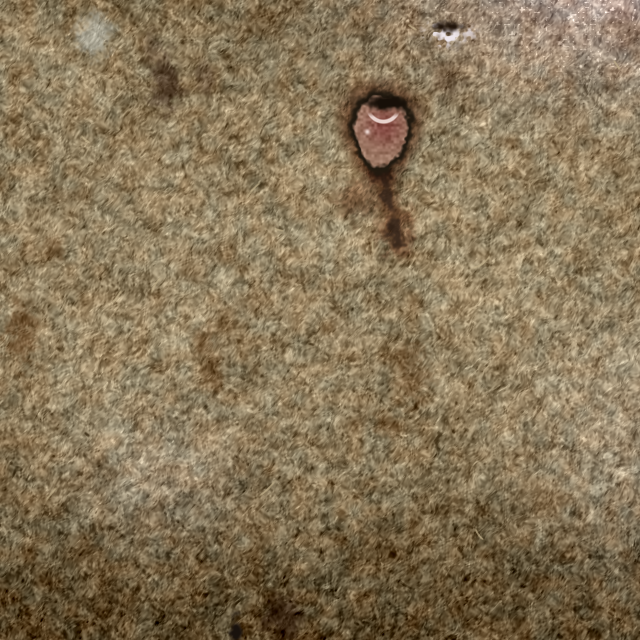
Reproduce this texture procedurally as a WebGL 1 fragment shader.

```glsl
precision highp float;
// Mottled brown glazed surface: slanted grain from stretched value noise,
// broad soft light, frayed rust stains, a glossy blister with a tail,
// a small glinting pit and a few pale curved fibres.

uniform vec2 u_resolution;

float hash(vec2 p) {
  return fract(sin(dot(p, vec2(127.1, 311.7))) * 43758.5453);
}

float noise(vec2 p) {
  vec2 i = floor(p), f = fract(p);
  f = f * f * (3.0 - 2.0 * f);
  return mix(mix(hash(i), hash(i + vec2(1, 0)), f.x),
             mix(hash(i + vec2(0, 1)), hash(i + vec2(1, 1)), f.x), f.y);
}

vec2 rotate(vec2 p, float a) {
  float c = cos(a), s = sin(a);
  return vec2(c * p.x + s * p.y, c * p.y - s * p.x);
}

// Noise around zero, drawn out along the given angle
float grain(vec2 p, float angle, vec2 freq) {
  return noise(rotate(p, angle) * freq + 37.0) - 0.5;
}

// Soft round light
float glow(vec2 p, vec2 centre, vec2 radius) {
  vec2 d = (p - centre) / radius;
  return exp(-dot(d, d));
}

// Blot with a frayed edge
float stain(vec2 p, vec2 centre, vec2 radius) {
  float fray = noise(p * 70.0) + 0.6 * noise(p * 190.0) - 0.8;
  return 1.0 - smoothstep(0.3, 1.4, length((p - centre) / radius) + 0.8 * fray);
}

float fibres(vec2 p, float px) {
  float mask = 0.0;
  for (int i = 0; i < 12; i++) {
    float k = float(i);
    vec2 centre = vec2(hash(vec2(k, 3.1)), hash(vec2(k, 8.7)));
    vec2 d = rotate(p - centre, 6.283 * hash(vec2(k, 5.3)));
    d.y += 22.0 * d.x * d.x * (hash(vec2(k, 1.9)) - 0.3);
    float reach = 0.008 + 0.012 * hash(vec2(k, 6.1));
    float line = 1.0 - smoothstep(0.0004, 0.0009 + px, abs(d.y));
    mask = max(mask, line * (1.0 - smoothstep(0.6 * reach, reach, abs(d.x))));
  }
  return mask;
}

vec3 blister(vec3 col, vec2 p, float px) {
  // Scorched halo and tail
  vec2 along = vec2(0.025, -0.11), q = p - vec2(0.596, 0.735);
  float h = clamp(dot(q, along) / dot(along, along), 0.0, 1.0);
  float fray = noise(p * 65.0) + 0.6 * noise(p * 180.0) - 0.8;
  float tail = length(q - along * h) + 0.02 * fray;
  float burn = max(1.0 - smoothstep(0.008, 0.038, tail), 0.7 * stain(p, vec2(0.565, 0.69), vec2(0.035, 0.035)));
  col = mix(col, col * vec3(0.72, 0.58, 0.5), burn);
  col = mix(col, vec3(0.2, 0.14, 0.1), 0.8 * (1.0 - smoothstep(0.0, 0.017, tail)));

  // Egg-shaped body, narrower below
  q = p - vec2(0.595, 0.793);
  vec2 egg = vec2(q.x / (1.0 + 4.0 * q.y), q.y) / vec2(0.044, 0.057);
  float r = length(egg) + 0.16 * fray;
  col = mix(col, col * vec3(0.68, 0.55, 0.48), 1.0 - smoothstep(1.1, 1.7, r));
  col = mix(col, vec3(0.13, 0.1, 0.06), 1.0 - smoothstep(1.02, 1.2, r));
  vec3 flesh = mix(vec3(0.62, 0.48, 0.4), vec3(0.52, 0.29, 0.26), glow(q, vec2(0.005, 0.01), vec2(0.03)));
  flesh += 0.2 * (noise(p * 230.0) - 0.5);
  col = mix(col, flesh, 1.0 - smoothstep(0.86, 0.99, r));

  // Dark lip and wet highlights
  col = mix(col, vec3(0.09, 0.06, 0.03), stain(p, vec2(0.608, 0.838), vec2(0.036, 0.01)));
  vec2 a = q - vec2(0.004, 0.041);
  float arc = abs(length(a) - 0.024);
  float shine = (1.0 - smoothstep(0.0015, 0.003 + px, arc)) * smoothstep(0.008, 0.018, -a.y);
  shine = max(shine, glow(q, vec2(-0.021, 0.001), vec2(0.004)));
  return mix(col, vec3(0.95, 0.88, 0.86), 0.9 * shine);
}

void main() {
  vec2 p = gl_FragCoord.xy / u_resolution;
  float px = 1.0 / min(u_resolution.x, u_resolution.y);

  // Bent grain leaning several ways, over wider irregular mottling
  vec2 g = p + 0.006 * vec2(noise(p * 55.0), noise(p * 55.0 + 31.0));
  float lean = smoothstep(0.3, 0.7, noise(p * 30.0 + 5.0));
  float fine = mix(grain(g, 0.7, vec2(130, 205)), grain(g, 1.9, vec2(130, 200)), lean);
  float tone = 0.23 * fine + 0.23 * grain(g, 1.0, vec2(240, 370));
  tone += 0.15 * grain(g, 0.5, vec2(80, 95)) + 0.1 * grain(p, 0.3, vec2(36, 42));
  tone += 0.07 * grain(p, 0.0, vec2(13, 15));
  // Sparse dark pits and light flecks
  tone -= 0.12 * smoothstep(0.74, 0.95, noise(rotate(g, 1.0) * vec2(110, 190) + 91.0));
  tone += 0.1 * smoothstep(0.76, 0.95, noise(rotate(g, 0.8) * vec2(120, 210) + 13.0));

  // Broad light: dim foot, soft sheens at the sides and upper right
  float sheen = glow(p, vec2(1.0, 1.05), vec2(0.33, 0.17));
  float haze = glow(p, vec2(0.25, 0.25), vec2(0.13, 0.1)) + glow(p, vec2(1.0, 0.29), vec2(0.16, 0.2));
  tone += 0.035 - 0.21 * (1.0 - smoothstep(0.0, 0.38, p.y)) + 0.09 * haze + 0.14 * sheen;
  tone += 0.03 * glow(p, vec2(0.5, 0.6), vec2(0.6, 0.25));
  tone -= 0.07 * glow(p, vec2(0.45, 1.0), vec2(0.4, 0.1));
  vec3 col = vec3(0.525, 0.455, 0.335) + tone * vec3(1.0, 1.0, 0.95);
  col += vec3(0.0, 0.01, 0.035) * haze + vec3(0.02, 0.01, 0.11) * sheen;
  col += sheen * 0.35 * smoothstep(0.72, 0.95, noise(p * 260.0));
  // Faint olive and tan patches
  col += vec3(0.05, 0.0, -0.03) * (noise(p * 45.0 + 70.0) - 0.5);

  // Rust and dark stains
  float rust = stain(p, vec2(0.033, 0.475), vec2(0.025, 0.052));
  rust = max(rust, 0.75 * stain(p, vec2(0.318, 0.47), vec2(0.016, 0.025)));
  rust = max(rust, 0.7 * stain(p, vec2(0.333, 0.415), vec2(0.016, 0.04)));
  rust = max(rust, 0.75 * stain(p, vec2(0.645, 0.41), vec2(0.03, 0.048)));
  rust = max(rust, 0.6 * stain(p, vec2(0.6, 0.335), vec2(0.024, 0.018)));
  rust = max(rust, 0.6 * stain(p, vec2(0.085, 0.61), vec2(0.014, 0.025)));
  rust = max(rust, 0.3 * smoothstep(0.7, 0.95, noise(p * 23.0 + 60.0)));
  col = mix(col, vec3(0.38, 0.26, 0.13) + 0.6 * tone, 0.75 * rust);
  float dark = stain(p, vec2(0.258, 0.868), vec2(0.026, 0.042));
  dark = max(dark, 0.6 * stain(p, vec2(0.237, 0.925), vec2(0.015, 0.033)));
  dark = max(dark, 0.6 * stain(p, vec2(0.32, 0.882), vec2(0.015, 0.03)));
  dark = max(dark, 0.5 * stain(p, vec2(0.7, 0.875), vec2(0.025, 0.025)));
  dark = max(dark, stain(p, vec2(0.443, 0.034), vec2(0.036, 0.032)));
  col = mix(col, vec3(0.27, 0.19, 0.12) + 0.5 * tone, 0.8 * dark);
  col = mix(col, vec3(0.1, 0.07, 0.05), stain(p, vec2(0.369, 0.012), vec2(0.01, 0.025)));

  // Pale fleck, then the pit with its glints
  col = mix(col, vec3(0.68, 0.67, 0.61) + 0.5 * tone, 0.85 * stain(p, vec2(0.147, 0.942), vec2(0.03, 0.034)));
  float glint = stain(p, vec2(0.701, 0.947), vec2(0.036, 0.018)) * smoothstep(0.3, 0.65, noise(p * 150.0));
  col = mix(col, vec3(0.93, 0.9, 0.92), glint);
  col = mix(col, vec3(0.13, 0.08, 0.04), stain(p, vec2(0.703, 0.959), vec2(0.021, 0.01)));

  col = blister(col, p, px);
  col = mix(col, vec3(0.78, 0.71, 0.56), 0.65 * fibres(p, px));
  gl_FragColor = vec4(clamp(col, 0.0, 1.0), 1.0);
}
```
